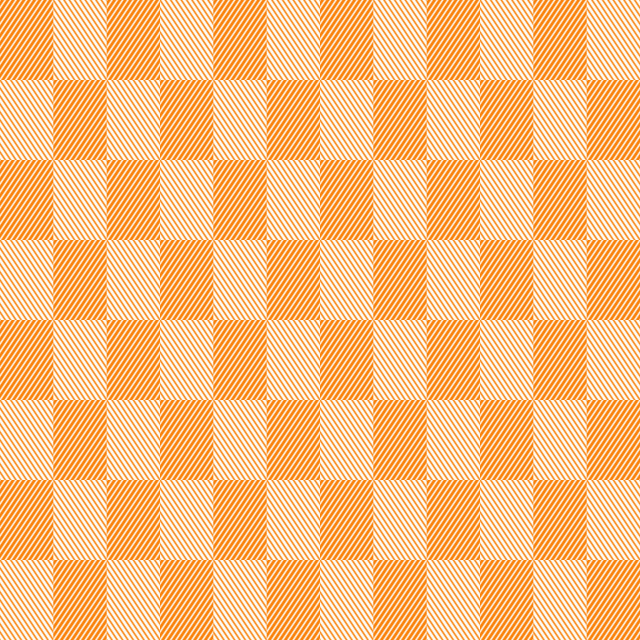
Give the GLSL for this pattern, as a Shadertoy shader.

```glsl
// A checkerboard of 12 by 8 upright cells, each hatched along its diagonal.
// Pale cells carry thin orange lines leaning left; orange cells are their
// inverse, with thin cream lines leaning right. All edges are filtered.

// Filtered coverage of a thin line centred on every whole number of phase.
float hatch(float phase, float blur) {
    float width = 0.35;
    float dist = abs(fract(phase + 0.5) - 0.5);
    float cover = clamp((0.5 * width - dist) / blur + 0.5, 0.0, 1.0);
    return min(cover, width / blur);
}

void mainImage(out vec4 fragColor, in vec2 fragCoord) {
    vec2 cells = vec2(12.0, 8.0);
    float linesPerCell = 10.0;
    vec2 grid = fragCoord / iResolution.xy * cells;
    vec2 pixel = cells / iResolution.xy;

    // Smoothed checker: 0 in pale cells, 1 in orange cells
    vec2 edge = 0.5 - abs(fract(grid) - 0.5);
    vec2 wave = (1.0 - 2.0 * mod(floor(grid), 2.0)) * clamp(2.0 * edge / pixel, 0.0, 1.0);
    float checker = 0.5 - 0.5 * wave.x * wave.y;

    // Diagonal lines, with a blur of about one and a half pixels
    float blur = max(1.5 * linesPerCell * length(pixel), 0.01);
    float leanLeft = hatch(linesPerCell * (grid.x + grid.y), blur);
    float leanRight = hatch(linesPerCell * (grid.x - grid.y), blur);

    // Amount of orange in each kind of cell
    float orange = mix(leanLeft, 1.0 - leanRight, checker);
    vec3 color = mix(vec3(0.985, 0.98, 0.96), vec3(0.98, 0.51, 0.04), orange);
    fragColor = vec4(color, 1.0);
}
```
